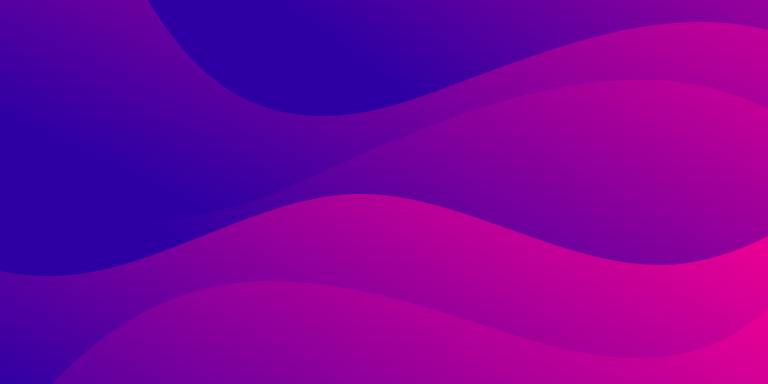
This background is drawn by a Shadertoy shader. Its source:

```glsl
// Flowing ribbons running from deep blue through purple to hot pink.
// Each layer fills the space under a smooth Hermite curve and carries its
// own slanted gradient; layers are painted from back to front.

// Height of a curve at x; each knot holds (x, height, slope).
float waveHeight(float x, vec3 knots[5]) {
    int i = 0;
    for (int k = 1; k < 4; k++) {
        if (x > knots[k].x) i = k;
    }
    vec3 a = knots[i], b = knots[i + 1];
    float span = b.x - a.x;
    float t = (x - a.x) / span;
    float s = 1.0 - t;
    return s * s * ((1.0 + 2.0 * t) * a.y + t * span * a.z)
         + t * t * ((1.0 + 2.0 * s) * b.y - s * span * b.z);
}

// Blue to pink ramp, rising linearly along the given direction.
vec3 slantedGradient(vec2 p, float start, vec2 rise) {
    const vec3 deepBlue = vec3(0.18, 0.0, 0.64);
    const vec3 hotPink = vec3(0.90, 0.0, 0.58);
    return mix(deepBlue, hotPink, clamp(start + dot(p, rise), 0.0, 1.0));
}

// Paints a layer below the given height with a one-pixel soft edge.
vec3 paintBelow(vec3 base, vec3 layer, float y, float height) {
    float d = y - height;
    return mix(base, layer, clamp(0.5 - d / fwidth(d), 0.0, 1.0));
}

void mainImage(out vec4 fragColor, in vec2 fragCoord) {
    // Canvas spans 0..2 across and 0..1 upward.
    vec2 p = fragCoord / iResolution.xy * vec2(2.0, 1.0);

    // Backdrop
    vec3 color = slantedGradient(p, -0.962, vec2(0.453, 0.64));

    // Upper ribbon, with a deep valley at the left
    float upper = waveHeight(p.x, vec3[5](
        vec3(0.385, 1.0, -1.65), vec3(0.846, 0.698, 0.0), vec3(1.25, 0.805, 0.37),
        vec3(1.823, 0.943, 0.0), vec3(2.0, 0.922, -0.24)));
    color = paintBelow(color, slantedGradient(p, -0.486, vec2(0.325, 0.694)), p.y, upper);

    // Middle ribbon, with a broad crest at the right
    float middle = waveHeight(p.x, vec3[5](
        vec3(0.0, 0.5, -0.38), vec3(0.365, 0.424, 0.0), vec3(0.833, 0.549, 0.46),
        vec3(1.667, 0.792, 0.0), vec3(2.0, 0.716, -0.5)));
    color = paintBelow(color, slantedGradient(p, -0.424, vec2(0.374, 0.672)), p.y, middle);

    // Lower ribbon, with a central crest
    float lower = waveHeight(p.x, vec3[5](
        vec3(0.0, 0.294, -0.2), vec3(0.13, 0.281, 0.0), vec3(0.9375, 0.495, 0.0),
        vec3(1.719, 0.31, 0.0), vec3(2.0, 0.385, 0.5)));
    color = paintBelow(color, slantedGradient(p, 0.011, vec2(0.384, 0.694)), p.y, lower);

    // Front ribbon, rising from the bottom edge
    float front = waveHeight(p.x, vec3[5](
        vec3(0.135, 0.0, 1.05), vec3(0.703, 0.268, 0.0), vec3(1.25, 0.156, -0.33),
        vec3(1.654, 0.068, 0.0), vec3(2.0, 0.198, 0.95)));
    color = paintBelow(color, slantedGradient(p, 0.189, vec2(0.357, 0.64)), p.y, front);

    fragColor = vec4(color, 1.0);
}
```
